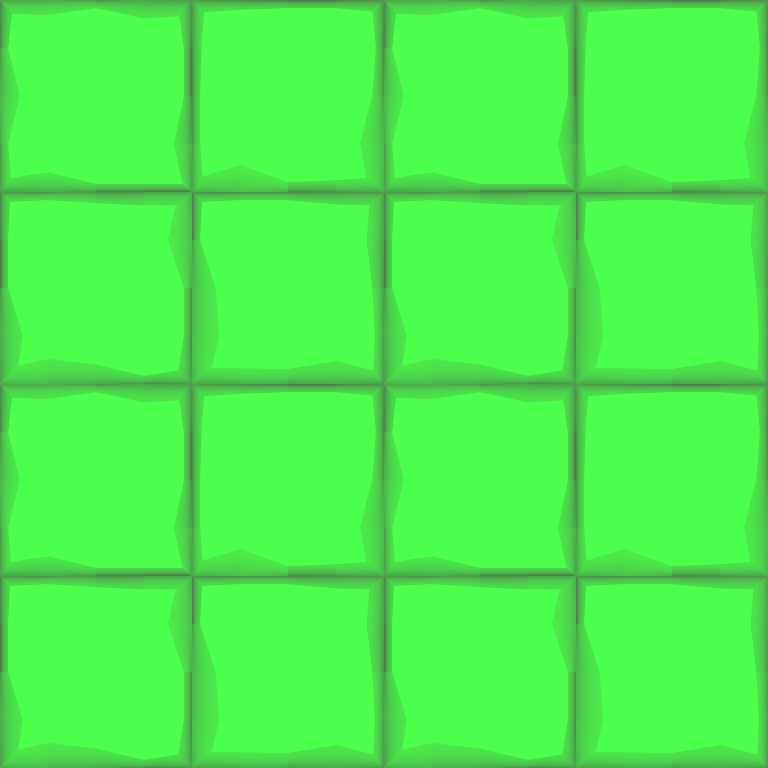
This pattern is drawn by a WebGL 1 fragment shader. Its source:

```glsl
precision highp float;

uniform vec2 u_resolution;

#define TILES 4.0
#define VARIANT_PERIOD 2.0
#define KNOTS_PER_SIDE 4.0
#define MIN_BEVEL 0.042
#define BEVEL_RANGE vec2(0.0, 0.15)
#define CORNER_RANGE vec2(0.04, 0.085)
#define RIM_SHADE 0.125
#define SEAM_SHADE 0.25
#define FACET_CONTRAST 0.16
#define SEED 3.7
#define FACE_COLOR vec3(0.30, 1.00, 0.30)
#define SEAM_GREEN 0.33

float hash(vec3 p) {
    return fract(sin(dot(p, vec3(127.1, 311.7, 74.7)) + SEED) * 43758.5453);
}

// Bevel width at a numbered knot on the tile's perimeter
float knotWidth(vec2 variant, float knot) {
    float index = mod(knot, 4.0 * KNOTS_PER_SIDE);
    float h = hash(vec3(variant, index));
    bool corner = mod(index, KNOTS_PER_SIDE) < 0.5;
    vec2 range = corner ? CORNER_RANGE : BEVEL_RANGE;
    return max(MIN_BEVEL, mix(range.x, range.y, pow(h, 1.2)));
}

void main() {
    vec2 grid = gl_FragCoord.xy / u_resolution * TILES;
    vec2 variant = mod(floor(grid), VARIANT_PERIOD);
    float pixel = TILES / min(u_resolution.x, u_resolution.y);

    // x runs along the current side, y is the distance from it
    vec2 side = fract(grid);
    float rise = 1e3;
    float inside = 1e3;
    float facetShade = 0.0;

    // Walk round the four sides and keep the lowest bevel facet
    for (int i = 0; i < 4; i++) {
        float along = side.x * KNOTS_PER_SIDE;
        float knot = float(i) * KNOTS_PER_SIDE + floor(along);
        float w0 = knotWidth(variant, knot);
        float w1 = knotWidth(variant, knot + 1.0);
        float width = mix(w0, w1, fract(along));
        float sideRise = side.y / width;

        // Narrow facets are steeper, so they are darker
        float steepness = pow(0.07 / mix(width, 0.5 * (w0 + w1), 0.4), 0.6);
        float tone = hash(vec3(variant + 5.0, knot)) * 2.0 - 1.0;
        if (sideRise < rise) {
            rise = sideRise;
            facetShade = steepness * (1.0 + FACET_CONTRAST * tone);
        }

        // Perpendicular distance to the inner edge of the bevel
        float slope = (w1 - w0) * KNOTS_PER_SIDE;
        inside = min(inside, (side.y - width) / sqrt(1.0 + slope * slope));
        side = vec2(side.y, 1.0 - side.x);
    }

    // Bevel darkens towards the seam, flat face stays plain
    float depth = 1.0 - clamp(rise, 0.0, 1.0);
    float shade = facetShade * (RIM_SHADE + SEAM_SHADE * depth * depth);
    vec3 bevel = vec3(FACE_COLOR.r, max(SEAM_GREEN, 1.0 - shade), FACE_COLOR.b);
    float face = smoothstep(-0.7 * pixel, 0.7 * pixel, inside);
    gl_FragColor = vec4(mix(bevel, FACE_COLOR, face), 1.0);
}
```
